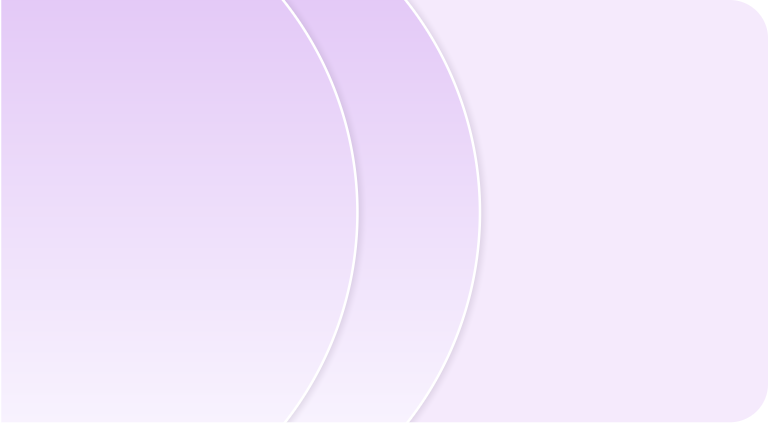
Reproduce this background procedurally as a WebGL 1 fragment shader.

```glsl
precision highp float;
// Lilac card with two overlapping white-rimmed discs that cast soft shadows.
uniform vec2 u_resolution;

// Coverage of a shape from its signed distance, softened over one pixel.
float cover(float d) {
  return clamp(0.5 - d * u_resolution.y, 0.0, 1.0);
}

// Paints a shadow, a white rim and a gradient disc over the base colour.
vec3 paintDisc(vec3 base, vec2 p, vec2 center, vec3 fill) {
  float radius = 0.806;
  float d = length(p - center) - radius;
  float shadowDist = length(p - center - vec2(0.006, -0.002)) - radius;
  float shadow = 0.2 * (1.0 - smoothstep(-0.014, 0.016, shadowDist));
  vec3 color = mix(base, vec3(0.50, 0.44, 0.55), shadow);
  color = mix(color, vec3(1.0), cover(d));
  return mix(color, fill, cover(d + 0.006));
}

void main() {
  // Height runs from 0 to 1, width from 0 to the aspect ratio.
  vec2 p = gl_FragCoord.xy / u_resolution.y;
  float aspect = u_resolution.x / u_resolution.y;

  // Vertical gradient shared by both discs
  vec3 fill = mix(vec3(0.972, 0.951, 0.996), vec3(0.893, 0.790, 0.968), p.y);

  // Flat card, then the discs from back to front
  vec3 color = vec3(0.960, 0.918, 0.988);
  color = paintDisc(color, p, vec2(0.329, 0.499), fill);
  color = paintDisc(color, p, vec2(0.040, 0.499), fill);

  // Card outline: square on the left, rounded on the right
  float corner = 0.09;
  vec2 q = vec2(p.x - aspect, abs(p.y - 0.502) - 0.498) + corner;
  float card = length(max(q, 0.0)) - corner;
  card = max(card, 0.003 - p.x);

  gl_FragColor = vec4(mix(vec3(1.0), color, cover(card)), 1.0);
}
```
